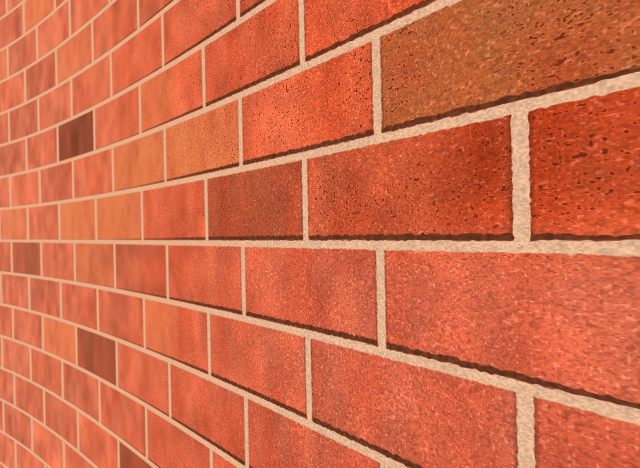
This texture is drawn by a WebGL 1 fragment shader. Its source:

```glsl
precision highp float;
uniform vec2 u_resolution;

float hash(vec2 p) {
  vec3 q = fract(p.xyx * 0.1031);
  q += dot(q, q.yzx + 33.33);
  return fract((q.x + q.y) * q.z);
}

float noise(vec2 p) {
  vec2 i = floor(p), f = fract(p);
  f = f * f * (3.0 - 2.0 * f);
  return mix(mix(hash(i), hash(i + vec2(1.0, 0.0)), f.x),
             mix(hash(i + vec2(0.0, 1.0)), hash(i + 1.0), f.x), f.y);
}

float fbm(vec2 p) {
  float sum = 0.0, amp = 0.5;
  for (int i = 0; i < 4; i++) {
    sum += amp * noise(p);
    p = p * 2.03 + 7.3;
    amp *= 0.5;
  }
  return sum;
}

// 1 for the brick with this column and row, else 0
float isBrick(vec2 id, float col, float row) {
  return 1.0 - step(0.5, distance(id, vec2(col, row)));
}

void main() {
  vec2 p = gl_FragCoord.xy / u_resolution.x;
  float pixel = 1.0 / u_resolution.x;

  // Curved wall in perspective: course height and brick count along x
  float course = 0.0195 + 0.2448 * p.x + 0.03 * exp(-5.0 * p.x);
  float v = (p.y - 0.3555 + 0.011 * p.x) / course;
  float recede = exp(-(p.x + 0.02 * (p.y - 0.355)) / 0.2995);
  float k = 7.3 * (recede - 0.0657) + 0.18 * smoothstep(0.4, 0.9, recede);
  vec2 wall = vec2(k * 1.9, v);
  float near = smoothstep(0.08, 0.55, p.x);

  // Ragged edges, then brick cell and its id
  float rough = noise(wall * 34.0) - 0.5;
  float row = floor(v);
  float f = v - row;
  float bond = 0.525 + 0.055 * smoothstep(0.12, 0.3, recede);
  float along = k - bond * mod(row, 2.0);
  vec2 id = vec2(floor(along), row);
  float c = fract(along);

  // Bed joints, head joints and the shaded lip under each brick
  float softV = 1.1 * pixel / course;
  float softK = pixel * 26.0 * recede;
  float edge = rough * 0.016 * near;
  float bed = smoothstep(-softV, softV, f - 0.042 + edge)
            * smoothstep(-softV, softV, 0.95 - f + edge);
  float gap = min(c, 1.0 - c) - 0.022 - 0.016 * smoothstep(0.4, 0.9, recede);
  float head = smoothstep(-softK, softK, gap + rough * 0.006 * near);
  float brick = bed * head;
  float lip = 0.05 + 0.045 * smoothstep(0.12, 0.4, p.x) - 0.02 * smoothstep(0.7, 1.0, p.x);
  float shade = brick * (1.0 - smoothstep(-softV, softV, f - lip + edge * 1.5))
              * mix(0.25, 0.95, smoothstep(0.1, 0.35, p.x));

  // Brick tones: pale and hazy far off, deep red to the right
  float tone = hash(id + 41.0);
  float cloud = fbm(wall * vec2(3.5, 2.2) + tone * 30.0);
  float streak = noise(vec2(k * 9.0, v * 1.3) + tone * 20.0);
  vec3 col = mix(vec3(0.88, 0.46, 0.33), vec3(0.86, 0.37, 0.23), smoothstep(0.0, 0.4, p.x));
  float deep = smoothstep(0.4, 0.85, p.x) * smoothstep(-0.4, 0.3, v);
  col = mix(col, vec3(0.77, 0.28, 0.14), deep);
  col = mix(col, vec3(0.82, 0.38, 0.27), near * 0.8 * smoothstep(0.3, -0.3, v));
  col *= 0.93 + 0.11 * tone + 0.32 * (cloud - 0.47);
  col += vec3(0.05, 0.08, 0.07) * (streak - 0.45);

  float orange = isBrick(id, 1.0, 1.0) + isBrick(id, 2.0, 1.0)
               + isBrick(id, 3.0, 0.0) + isBrick(id, 4.0, 0.0)
               + 0.6 * isBrick(id, 3.0, -1.0)
               + 0.6 * step(0.86, tone) * step(0.4, recede);
  col = mix(col, vec3(0.89, 0.51, 0.30), min(orange, 1.0) * (0.15 + 0.9 * cloud));
  col = mix(col, vec3(0.72, 0.38, 0.21), isBrick(id, -1.0, 1.0) * (0.3 + cloud));

  float burnt = isBrick(id, 4.0, 2.0) + 0.5 * isBrick(id, 1.0, 0.0)
              + 0.7 * isBrick(id, 3.0, -3.0) + 0.6 * isBrick(id, 5.0, -1.0)
              + 0.7 * isBrick(id, 2.0, -5.0);
  col = mix(col, vec3(0.52, 0.26, 0.17), burnt * (0.45 + 0.6 * streak));

  // Sandy grain, dark pits and lit specks on the nearer faces
  float grain = noise(wall * 46.0 + 5.0);
  float fine = noise(wall * 85.0);
  float pitted = near * smoothstep(0.25, 0.55, fbm(wall * 2.4 + 11.0));
  pitted *= mix(0.5, 1.0, smoothstep(-0.3, 0.4, v));
  col *= 1.0 + near * (0.24 * (grain - 0.5) + 0.26 * (fine - 0.5));
  col = mix(col, vec3(0.38, 0.14, 0.08), 0.85 * pitted * smoothstep(0.62, 0.84, 0.6 * grain + 0.4 * fine));
  col += 0.12 * near * smoothstep(0.68, 0.95, noise(wall * 60.0 + 23.0));
  col *= 1.0 - 0.25 * near * (1.0 - smoothstep(0.0, 0.016, gap));

  // Mortar and shadow
  vec3 mortar = mix(vec3(0.91, 0.68, 0.53), vec3(0.90, 0.71, 0.57), near);
  mortar *= 1.0 + near * (0.2 * (fine - 0.5) + 0.08 * rough);
  col = mix(mortar, col, brick);
  col = mix(col, vec3(0.37, 0.19, 0.12) * (0.85 + 0.4 * grain), shade);

  gl_FragColor = vec4(clamp(col, 0.0, 1.0), 1.0);
}
```
